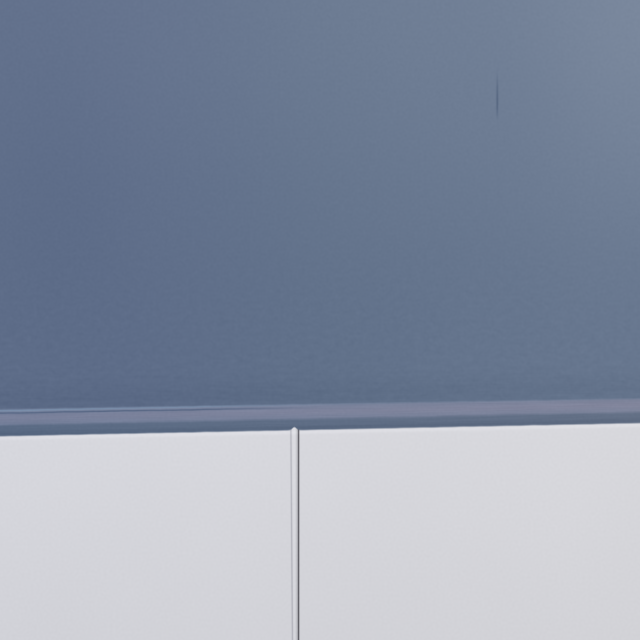
Give the GLSL for this texture, as a Shadertoy shader.

```glsl
// A blue-grey painted wall above two pale panels, split by a slightly tilted trim.
// Smooth colour ramps form the surfaces; distance bands draw the trim, seam and
// scratch, while gradient noise adds paint relief and fine grain.

#define EDGE_LEFT 0.3180
#define EDGE_SLOPE 0.0205
#define STRIP_TOP 0.0185
#define TRIM_TOP 0.0425
#define SEAM_X 0.4665
#define SCRATCH_POS vec2(0.777, 0.849)
#define RELIEF 0.020
#define GRAIN 0.010
#define WALL_DARK vec3(0.358, 0.418, 0.528)
#define WALL_LIGHT vec3(0.468, 0.518, 0.612)
#define PANEL_COLOR vec3(0.832, 0.834, 0.855)

vec2 hashGradient(vec2 cell) {
    vec3 q = fract(cell.xyx * vec3(0.1031, 0.1030, 0.0973));
    q += dot(q, q.yzx + 33.33);
    return fract((q.xx + q.yz) * q.zy) * 2.0 - 1.0;
}

float gradientNoise(vec2 p) {
    vec2 i = floor(p), f = fract(p);
    vec2 u = f * f * f * (f * (f * 6.0 - 15.0) + 10.0);
    vec2 e = vec2(0.0, 1.0);
    float a = dot(hashGradient(i), f);
    float b = dot(hashGradient(i + e.yx), f - e.yx);
    float c = dot(hashGradient(i + e.xy), f - e.xy);
    float d = dot(hashGradient(i + e.yy), f - e.yy);
    return mix(mix(a, b, u.x), mix(c, d, u.x), u.y);
}

float fbm(vec2 p) {
    float sum = 0.0, amp = 0.5;
    for (int i = 0; i < 3; i++) {
        sum += amp * gradientNoise(p);
        p = p * 2.03 + 17.3;
        amp *= 0.5;
    }
    return sum;
}

// Soft line of a given half-width around zero distance.
float line(float d, float halfWidth) {
    return exp(-d * d / (halfWidth * halfWidth));
}

vec3 wall(vec2 p, float h) {
    // Light falls from the upper right and fades towards the left.
    float light = 0.10 + 0.30 * p.x * smoothstep(0.2, 1.0, p.x + 0.3 * p.y);
    light += 0.52 * smoothstep(0.45, 1.05, p.y) * (0.40 + 0.60 * p.x);
    light += 0.16 * smoothstep(0.75, 1.0, p.x) * smoothstep(0.45, 0.8, p.y);
    light -= 0.10 * line(p.x - 0.08, 0.12) * line(p.y - 0.72, 0.25);
    light += 0.05 * fbm(p * 5.0);
    vec3 col = mix(WALL_DARK, WALL_LIGHT, light);
    col += vec3(0.003, 0.008, -0.002) * smoothstep(0.15, 0.55, p.x);

    // Paint relief: bumps that flatten into brush streaks near the trim.
    float low = 1.0 - smoothstep(0.08, 0.36, h);
    float bumps = gradientNoise(p * vec2(85.0, 130.0) + 2.0 * fbm(p * 20.0));
    float streaks = fbm(p * vec2(16.0, 150.0));
    float nearTrim = 1.0 - smoothstep(0.04, 0.15, h);
    col += RELIEF * (bumps * mix(0.25, 0.75, low) + 1.3 * streaks * nearTrim);
    col -= 0.016 * line(h - TRIM_TOP - 0.012, 0.025);

    // Thin vertical scratch with a darker lower part.
    vec2 s = p - SCRATCH_POS;
    float span = smoothstep(-0.042, -0.012, s.y) * (1.0 - smoothstep(-0.005, 0.050, s.y));
    col -= vec3(0.085, 0.080, 0.070) * span * line(s.x, 0.0018);
    return col;
}

vec3 trim(vec2 p, float h) {
    float wave = 0.0012 * gradientNoise(vec2(p.x * 13.0, 3.0));
    float streak = fbm(vec2(p.x * 9.0, h * 300.0));
    vec3 face = mix(vec3(0.450, 0.495, 0.600), vec3(0.485, 0.515, 0.605), p.x);
    face += 0.040 * streak;
    face += vec3(0.025, 0.010, 0.008) * line(h - 0.029, 0.007);

    // Pale upper lip and the broken dark groove beneath it.
    float leftSide = 1.0 - smoothstep(0.30, 0.52, p.x);
    face += vec3(0.025, 0.060, 0.065) * line(h - 0.0405 - wave, 0.0020) * (0.35 + 0.65 * leftSide);
    face -= vec3(0.105, 0.085, 0.075) * line(h - 0.0365 + 0.003 * p.x - wave, 0.0014) * leftSide;

    vec3 strip = mix(vec3(0.355, 0.420, 0.520), vec3(0.390, 0.440, 0.525), p.x);
    strip += 0.025 * streak - 0.025 * line(h - 0.004, 0.004);
    return mix(strip, face, smoothstep(STRIP_TOP - 0.004, STRIP_TOP + 0.002, h + wave));
}

vec3 panels(vec2 p, float h) {
    vec3 col = PANEL_COLOR + vec3(0.002, 0.001, -0.002) * (2.0 * p.x - 1.0);
    col += 0.012 * (p.y - 0.17) / 0.17 + 0.010 * fbm(p * 4.0);
    col += 0.025 * line(h + 0.003, 0.003);

    // Rounded joint: faint left edge, bright bead and dark gap.
    float x = p.x - SEAM_X;
    float lean = 0.0025 * (1.0 - p.y / 0.33);
    col -= vec3(0.115, 0.115, 0.105) * line(x + 0.0120 - lean, 0.0014);
    col += 0.018 * line(x + 0.0065, 0.0035);
    col -= 0.07 * line(x + 0.0025, 0.0020);
    col -= vec3(0.430, 0.435, 0.430) * line(x, 0.0014);
    return col;
}

void mainImage(out vec4 fragColor, in vec2 fragCoord) {
    vec2 p = fragCoord / iResolution.xy;
    float px = 1.0 / iResolution.y;
    float ripple = 0.0006 * gradientNoise(vec2(p.x * 45.0, 8.0));
    float h = p.y - EDGE_LEFT - EDGE_SLOPE * p.x - ripple;

    float trimTop = TRIM_TOP - 0.004 * p.x;
    vec3 col = mix(trim(p, h), wall(p, h), smoothstep(-0.0025, 0.0025, h - trimTop));

    // The joint's rounded cap rises just above the panel edge.
    float cap = 0.0045 * line(p.x - SEAM_X + 0.0065, 0.0045);
    col = mix(panels(p, h), col, smoothstep(-px, px + 0.0008, h - cap));

    col += GRAIN * gradientNoise(p * 210.0);
    fragColor = vec4(clamp(col, 0.0, 1.0), 1.0);
}
```
